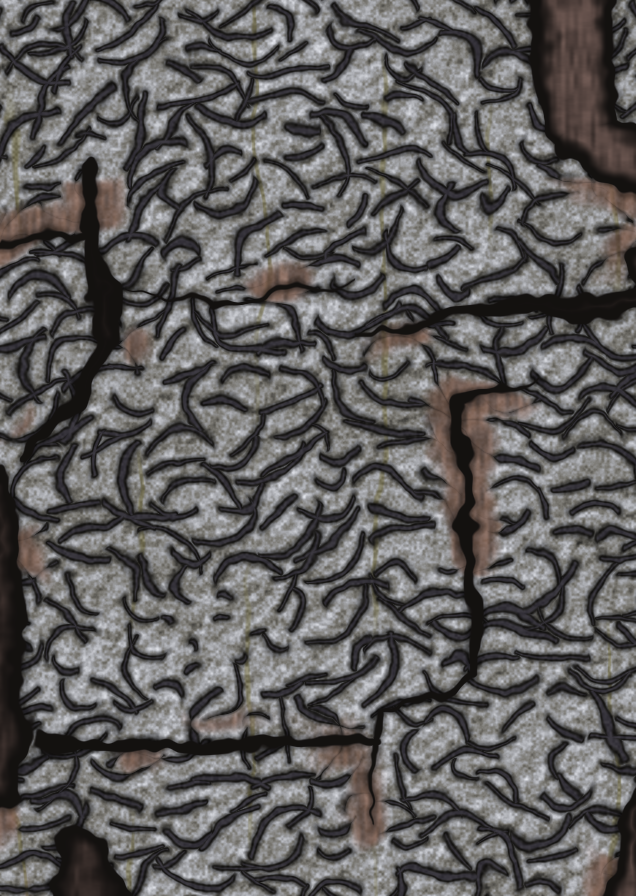
This texture is drawn by a Shadertoy shader. Its source:

```glsl
float hash(vec2 p) {
    vec3 q = fract(p.xyx * 0.1031);
    q += dot(q, q.yzx + 33.33);
    return fract((q.x + q.y) * q.z);
}

float noise(vec2 p) {
    vec2 i = floor(p), f = fract(p);
    f = f * f * (3.0 - 2.0 * f);
    return mix(mix(hash(i), hash(i + vec2(1, 0)), f.x),
               mix(hash(i + vec2(0, 1)), hash(i + vec2(1, 1)), f.x), f.y);
}

float fbm(vec2 p) {
    float sum = 0.0, amp = 0.5;
    for (int i = 0; i < 4; i++) {
        sum += amp * noise(p);
        p = p * 2.03 + 17.1;
        amp *= 0.5;
    }
    return sum;
}

vec2 warp(vec2 p, float freq) {
    return vec2(noise(p * freq + 40.0), noise(p * freq + 90.0)) - 0.5;
}

// Curved strokes, one per jittered cell; short dashes inside the bald patch
float strokes(vec2 p) {
    vec2 size = vec2(0.059, 0.030);
    vec2 cell = floor(p / size);
    float nearest = 1.0;
    for (int j = -2; j <= 2; j++)
    for (int i = -1; i <= 1; i++) {
        vec2 id = cell + vec2(i, j) + 60.0;
        float turn = hash(id) * 2.0 - 1.0, bow = hash(id + 31.7) - 0.5;
        vec2 jitter = vec2(hash(id + 7.3), hash(id + 13.9)) - 0.5;
        vec2 center = (id - 59.5 + 0.7 * jitter) * size;
        float angle = turn * (0.25 + turn * turn) + 1.5 * (noise(center * 6.0 + 3.0) - 0.5);
        float bald = smoothstep(0.075, 0.05, length(center - vec2(0.235, 0.295)));
        float len = mix(mix(0.016, 0.044, hash(id + 21.1)), 0.006, bald);
        vec2 q = p - center;
        q = vec2(cos(angle) * q.x + sin(angle) * q.y, cos(angle) * q.y - sin(angle) * q.x);
        float x = clamp(q.x, -len, len), bend = bow * 1.3 / len;
        float slope = 2.0 * bend * x;
        vec2 offset = q - vec2(x, bend * (x * x - 0.4 * len * len));
        offset.y /= sqrt(1.0 + slope * slope);
        float radius = 0.0036 + 0.0016 * hash(id + 5.5) - 0.0012 * abs(x) / len;
        nearest = min(nearest, length(offset) - radius);
    }
    return nearest;
}

float rift(vec2 p, vec2 a, vec2 b, float startRadius, float endRadius) {
    vec2 ab = b - a;
    float t = clamp(dot(p - a, ab) / dot(ab, ab), 0.0, 1.0);
    return length(p - a - ab * t) - mix(startRadius, endRadius, t);
}

// Signed distance to cracks and bare bark
float rifts(vec2 p) {
    p += 0.022 * warp(p, 22.0) + 0.009 * warp(p, 75.0);
    float d = rift(p, vec2(0.094, 0.82), vec2(0.124, 0.62), 0.004, 0.014);
    d = min(d, rift(p, vec2(0.124, 0.62), vec2(0.03, 0.49), 0.010, 0.006));
    d = min(d, rift(p, vec2(0.0, 0.733), vec2(0.10, 0.74), 0.003, 0.004));
    d = min(d, rift(p, vec2(0.13, 0.69), vec2(0.247, 0.659), 0.001, 0.003));
    d = min(d, rift(p, vec2(0.247, 0.659), vec2(0.40, 0.694), 0.004, 0.001));
    d = min(d, rift(p, vec2(0.40, 0.635), vec2(0.73, 0.664), 0.002, 0.013));
    d = min(d, rift(p, vec2(0.60, 0.583), vec2(0.514, 0.545), 0.001, 0.006));
    d = min(d, rift(p, vec2(0.514, 0.545), vec2(0.527, 0.25), 0.006, 0.006));
    d = min(d, rift(p, vec2(0.527, 0.25), vec2(0.423, 0.206), 0.005, 0.003));
    d = min(d, rift(p, vec2(0.423, 0.206), vec2(0.42, 0.08), 0.004, 0.001));
    d = min(d, rift(p, vec2(0.04, 0.167), vec2(0.423, 0.173), 0.008, 0.005));
    d = min(d, rift(p, vec2(0.0, 0.46), vec2(0.0, 0.12), 0.018, 0.032));
    d = min(d, rift(p, vec2(0.09, 0.05), vec2(0.10, -0.02), 0.030, 0.038));
    d = min(d, rift(p, vec2(0.64, 1.02), vec2(0.65, 0.87), 0.044, 0.045));
    d = min(d, rift(p, vec2(0.66, 0.85), vec2(0.73, 0.81), 0.040, 0.030));
    d = min(d, rift(p, vec2(0.72, 0.71), vec2(0.72, 0.67), 0.022, 0.016));
    return min(d, rift(p, vec2(0.72, 0.13), vec2(0.70, -0.02), 0.012, 0.028));
}

void mainImage(out vec4 fragColor, in vec2 fragCoord) {
    vec2 p = fragCoord / iResolution.y;
    float aa = 1.2 / iResolution.y;
    float rim = rifts(p);

    // Granular grey crust with embossed light
    float grain = noise(p * 330.0) - 0.5;
    float relief = fbm(p * 75.0) - fbm(p * 75.0 + vec2(0.25, -0.45));
    float tone = 0.57 + 0.24 * (fbm(p * 9.0) - 0.47) + 0.23 * grain + 0.55 * relief;
    vec3 color = tone * mix(vec3(1.02, 1.0, 0.94), vec3(0.98, 0.99, 1.02), smoothstep(0.4, 0.68, tone));

    // Olive upright seams
    float seam = abs(fract((p.x + 0.05 * (fbm(p * vec2(14.0, 7.0)) - 0.5)) * 7.5 + 0.35) - 0.5) / 7.5;
    float seamMask = smoothstep(0.004, 0.0008, seam) * smoothstep(0.4, 0.65, noise(p * vec2(9.0, 5.0) + 8.0));
    color = mix(color, vec3(0.46, 0.44, 0.31) + 0.2 * grain, 0.75 * seamMask);

    // Rusty bark showing next to the cracks
    float rust = smoothstep(0.60, 0.72, noise(p * 13.0 + 5.0)) * smoothstep(0.035, 0.012, rim);
    float fibre = noise(p * vec2(210.0, 45.0));
    color = mix(color, vec3(0.42, 0.31, 0.26) * (0.7 + 0.6 * fibre), 0.8 * rust);

    // Black strokes with a paler groove and a shaded border
    float stroke = strokes(p + 0.016 * warp(p, 24.0) + 0.003 * warp(p, 110.0)) + 0.008 * rust;
    color *= 1.0 - 0.42 * smoothstep(0.006, 0.0, stroke);
    vec3 ink = mix(vec3(0.10, 0.095, 0.09), vec3(0.21, 0.20, 0.23), smoothstep(0.0012, 0.0038, -stroke));
    color = mix(color, ink + 0.07 * grain, smoothstep(aa, -aa, stroke));

    // Deep cracks, opening to brown bark where wide
    color *= 1.0 - 0.35 * smoothstep(0.008, 0.0, rim);
    vec3 bark = vec3(0.36, 0.29, 0.27) * (0.45 + 0.5 * fibre + 0.5 * fbm(p * vec2(30.0, 70.0)));
    bark *= mix(0.55, 1.0, smoothstep(0.1, 0.5, p.x));
    vec3 depth = mix(vec3(0.075, 0.065, 0.06), bark, smoothstep(0.007, 0.026, -rim));
    color = mix(color, depth, smoothstep(aa, -aa, rim));

    fragColor = vec4(clamp(color, 0.0, 1.0), 1.0);
}
```
